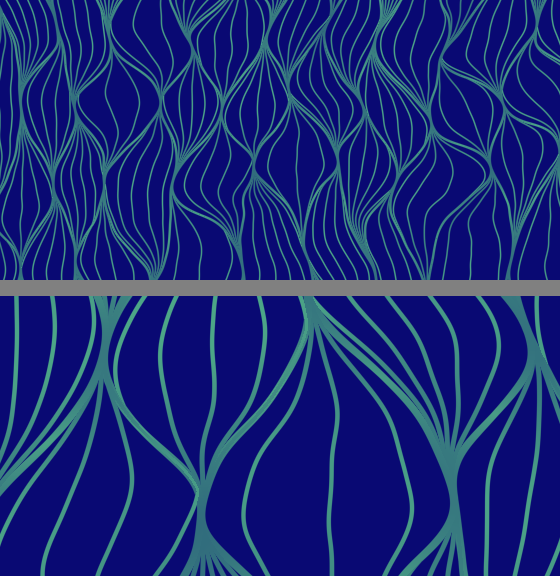
Top, the full canvas; bottom, a detail of the centre.
Write a Shadertoy shader that draws this pattern.

```glsl
// Flowing teal strands that fan out and knot together in leaf-shaped cells on deep blue.

const float CELL_WIDTH = 0.125;   // mean spacing of the thick outlines
const float CELL_HEIGHT = 0.6;    // distance between two knots of a cell
const float TAU = 6.28318;

float hash(vec2 p) {
    return fract(sin(dot(p, vec2(127.1, 311.7))) * 43758.5);
}

vec2 gradientAt(vec2 cell) {
    float angle = TAU * hash(cell);
    return vec2(cos(angle), sin(angle));
}

float gradientNoise(vec2 p) {
    vec2 i = floor(p), f = fract(p);
    vec2 u = f * f * f * (f * (f * 6.0 - 15.0) + 10.0);
    vec2 e = vec2(0.0, 1.0);
    float low = mix(dot(gradientAt(i), f),
                    dot(gradientAt(i + e.yx), f - e.yx), u.x);
    float high = mix(dot(gradientAt(i + e.xy), f - e.xy),
                     dot(gradientAt(i + e.yy), f - e.yy), u.x);
    return mix(low, high, u.y);
}

// Bends the regular lattice into irregular, swaying cells
vec2 warp(vec2 p) {
    float sway = 0.17 * gradientNoise(p * vec2(1.9, 2.3) + 3.7)
               + 0.035 * gradientNoise(p * vec2(3.5, 5.0) + 11.3)
               + 0.010 * gradientNoise(p * vec2(6.0, 11.0) + 23.9);
    float lift = 0.27 * gradientNoise(p * vec2(2.2, 1.3) + 41.1);
    return p + vec2(sway, lift);
}

// Neighbouring outlines swing in opposite directions and touch at the knots
float outlineX(float index, float y) {
    float side = 1.0 - 2.0 * mod(index, 2.0);
    return CELL_WIDTH * (index + 0.5 * side * cos(TAU * y / CELL_HEIGHT));
}

// Identity of the leaf cell in column 'index' at height y
vec2 cellId(float index, float y) {
    return vec2(index, floor(y / CELL_HEIGHT + 0.5 * mod(index, 2.0)));
}

// A strand starts in one knot, spreads, and may merge into an outline
float strandX(float index, float fraction, float y) {
    vec2 id = cellId(index, y);
    float t = fract(y / CELL_HEIGHT + 0.5 * mod(index, 2.0));
    if (hash(id + 7.3) > 0.65) t = 1.0 - t;
    float skew = 0.8 * (hash(id + 19.1) - 0.5);
    float spread = 0.5 + (fraction - 0.5) * (1.0 + 1.2 * t * t);
    // Outlines stay fixed, inner strands drift sideways
    if (fraction > 0.0 && fraction < 1.0) spread += skew * t * t;
    return mix(outlineX(index, y), outlineX(index + 1.0, y),
               clamp(spread, 0.0, 1.0));
}

void mainImage(out vec4 fragColor, in vec2 fragCoord) {
    vec2 p = fragCoord / iResolution.y;
    float soft = 0.75 / iResolution.y;

    // Warped position and its derivatives, for true line widths
    float e = 0.001;
    vec2 q = warp(p);
    vec2 qdx = (warp(p + vec2(e, 0.0)) - q) / e;
    vec2 qdy = (warp(p + vec2(0.0, e)) - q) / e;

    float column = floor(q.x / CELL_WIDTH);
    float swing = cos(TAU * q.y / CELL_HEIGHT);
    float coverage = 0.0, glow = 0.0;

    for (int c = -1; c <= 1; c++) {
        float index = column + float(c);
        float count = 4.0 + floor(3.0 * hash(cellId(index, q.y) + 2.9));
        float openness = 0.5 - 0.5 * swing * (1.0 - 2.0 * mod(index, 2.0));

        for (float k = 0.0; k <= count; k++) {
            float fraction = k / count;
            float x = strandX(index, fraction, q.y);
            float slope = (strandX(index, fraction, q.y + e) - x) / e;
            vec2 grad = vec2(qdx.x - slope * qdx.y, qdy.x - slope * qdy.y);
            float d = abs(q.x - x) / max(length(grad), 0.3);

            // Outlines are thick and swell at the knots, strands are thin
            bool outline = k == 0.0 || k == count;
            float open = outline ? 1.0 - abs(swing) : openness;
            float halfWidth = outline ? mix(0.0050, 0.0039, open)
                                      : mix(0.0031, 0.0026, open);
            float line = 1.0 - smoothstep(halfWidth - soft, halfWidth + soft, d);
            if (line > coverage) {
                coverage = line;
                glow = open;
            }
        }
    }

    // Knots are dusky blue-teal, open stretches a brighter green-teal
    float tint = 0.15 + 0.75 * glow + 0.4 * gradientNoise(p * 4.0 + 57.0);
    vec3 background = vec3(0.035, 0.035, 0.45);
    vec3 teal = mix(vec3(0.19, 0.42, 0.49), vec3(0.30, 0.65, 0.53),
                    clamp(tint, 0.0, 1.0));
    fragColor = vec4(mix(background, teal, coverage), 1.0);
}
```
